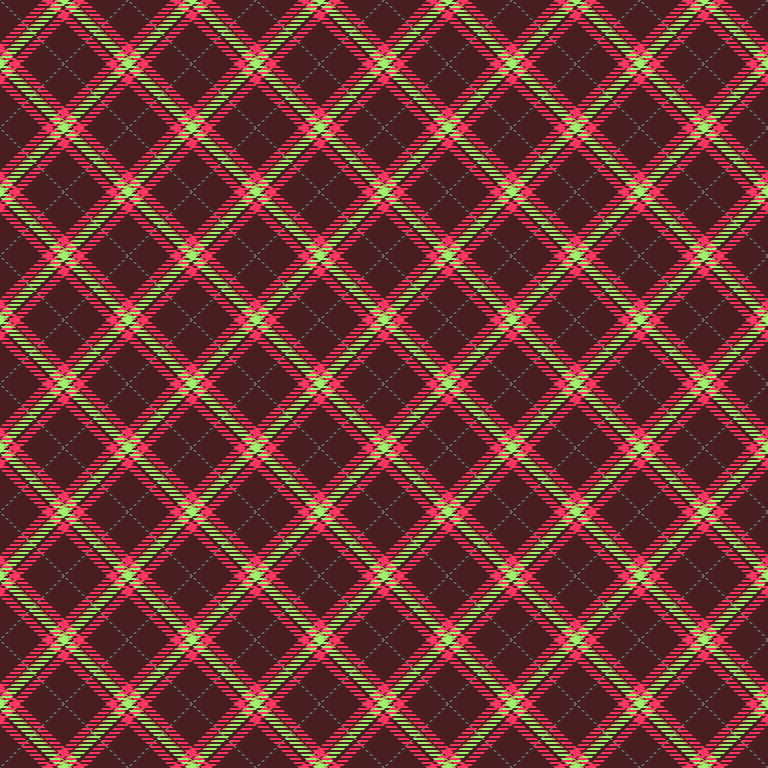
This pattern is drawn by a Shadertoy shader. Its source:

```glsl
// Diagonal tartan: one stripe sequence is used for both thread directions,
// and a fine horizontal twill decides which direction lies on top.
// Whole numbers of repeats and twill ribs keep every edge seamless.

const float REPEATS = 6.0;           // setts across and down
const float RIBS = 32.0;             // twill ribs per sett

// Stripe positions and widths, as fractions of one sett
const float GREEN_HALF = 0.043;
const float TAN_CENTER = 0.054;
const float TAN_HALF = 0.011;
const float RED_CENTER = 0.122;
const float RED_HALF = 0.043;
const float THIN_HALF = 0.0075;

const vec3 GROUND = vec3(0.285, 0.118, 0.128);
const vec3 RED = vec3(1.00, 0.21, 0.38);
const vec3 GREEN = vec3(0.62, 0.94, 0.43);
const vec3 TAN = vec3(0.80, 0.58, 0.38);
const vec3 TEAL = vec3(0.36, 0.52, 0.43);

// Coverage of a stripe, softened over one pixel
float stripe(float distanceToCenter, float halfWidth, float pixel) {
    return clamp((halfWidth - abs(distanceToCenter)) / pixel + 0.5, 0.0, 1.0);
}

// Thread colour along one direction; the main band is centred at one half
vec3 sett(float position, float pixel) {
    float d = fract(position) - 0.5;
    vec3 color = GROUND;
    color = mix(color, TEAL, stripe(0.5 - abs(d), THIN_HALF, pixel));
    color = mix(color, RED, stripe(abs(d) - RED_CENTER, RED_HALF, pixel));
    color = mix(color, TAN, stripe(d - TAN_CENTER, TAN_HALF, pixel));
    return mix(color, GREEN, stripe(d, GREEN_HALF, pixel));
}

// Integral of a square wave that is on for half of each period
float ribIntegral(float t) {
    return 0.5 * floor(t) + min(fract(t), 0.5);
}

// Box-filtered twill: share of the pixel where the warp is on top
float twill(float t, float width) {
    return (ribIntegral(t + 0.5 * width) - ribIntegral(t - 0.5 * width)) / width;
}

void mainImage(out vec4 fragColor, in vec2 fragCoord) {
    vec2 p = REPEATS * fragCoord / iResolution.xy;
    float pixel = REPEATS / min(iResolution.x, iResolution.y);

    // Both thread directions run along the diagonals
    vec3 warp = sett(p.x + p.y, 1.3 * pixel);
    vec3 weft = sett(p.y - p.x, 1.3 * pixel);

    float warpOnTop = twill(p.y * RIBS, RIBS * pixel);
    fragColor = vec4(mix(weft, warp, warpOnTop), 1.0);
}
```
